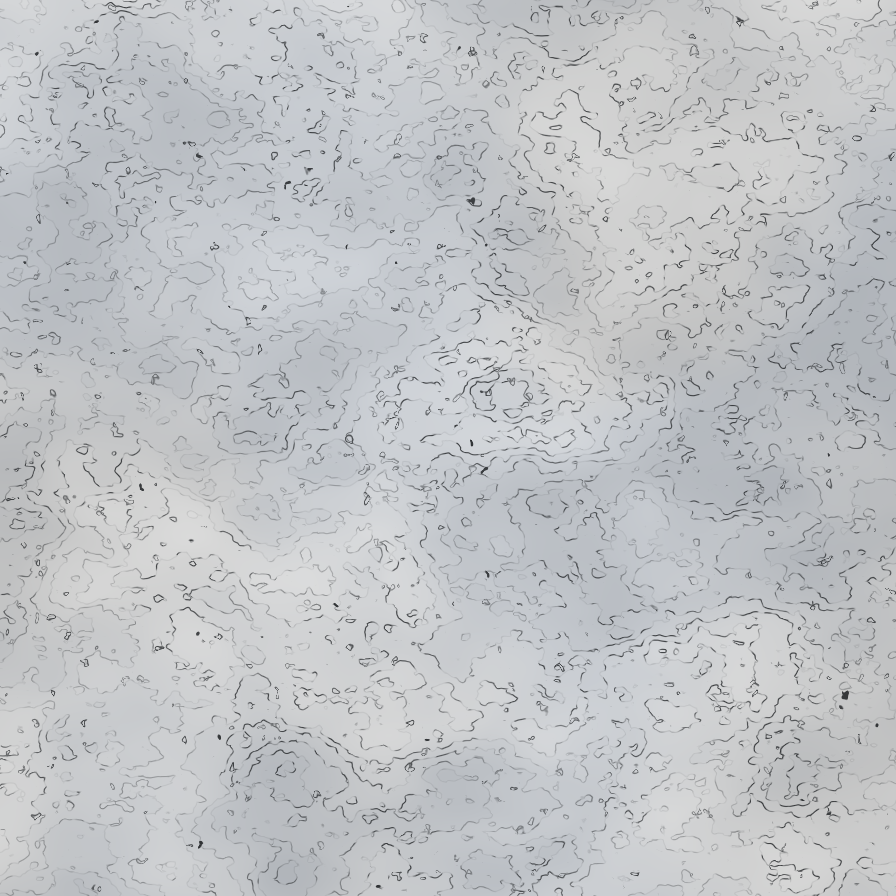
This texture is drawn by a WebGL 2 fragment shader. Its source:

```glsl
#version 300 es
precision highp float;

uniform vec2 u_resolution;
out vec4 fragColor;

// Relief and contours
const vec2 STRETCH = vec2(0.85, 1.15);
const float BASE_FREQUENCY = 5.5;
const float GAIN = 0.63;
const int FINE_OCTAVES = 6;
const int BROAD_OCTAVES = 3;
const float CONTOUR_STEP = 0.19;
const float MIN_SLOPE = 3.0;
const float SLOPE_EPSILON = 0.0007;
const float LINE_HALF_WIDTH = 0.0006;
const float LINE_SOFTNESS = 0.8;
const float BREAK_FREQUENCY = 150.0;

// Small ringed pits
const float PIT_GRID = 60.0;
const float PIT_SHARE = 0.10;
const float PIT_RAGGEDNESS = 0.009;
const float PIT_RAGGED_FREQUENCY = 160.0;

// Colours
const vec3 PLASTER = vec3(0.789, 0.793, 0.805);
const vec3 COOL_SHIFT = vec3(-0.014, -0.001, 0.009);
const vec3 WARM_SHIFT = vec3(0.009, 0.006, -0.007);
const vec3 INK = vec3(0.12, 0.13, 0.14);
const float TONE_CONTRAST = 0.115;

vec3 hash3(vec2 cell) {
    vec3 q = fract(cell.xyx * vec3(0.1031, 0.1030, 0.0973));
    q += dot(q, q.yxz + 33.33);
    return fract((q.xxy + q.yzz) * q.zyx);
}

// Cellular noise: random cell values blended around jittered centres, -0.5 to 0.5
float cellNoise(vec2 p) {
    vec2 cell = floor(p);
    vec2 local = p - cell;
    float sum = 0.0;
    float total = 0.0001;
    for (int y = -1; y <= 1; y++) {
        for (int x = -1; x <= 1; x++) {
            vec2 offset = vec2(x, y);
            vec3 rnd = hash3(cell + offset + 71.0);
            vec2 toCentre = offset + 0.15 + 0.7 * rnd.xy - local;
            float weight = max(0.0, 1.0 - dot(toCentre, toCentre) / 1.32);
            weight *= weight * weight;
            sum += weight * (rnd.z - 0.5);
            total += weight;
        }
    }
    return sum / total;
}

float relief(vec2 p, int octaves) {
    mat2 turn = mat2(0.8, 0.6, -0.6, 0.8);
    vec2 q = p * STRETCH * BASE_FREQUENCY;
    float amplitude = 1.0;
    float height = 0.0;
    for (int i = 0; i < octaves; i++) {
        height += amplitude * cellNoise(q);
        q = turn * q * 2.0 + 17.3;
        amplitude *= GAIN;
    }
    return height;
}

float stroke(float dist, float pixel) {
    float soft = LINE_SOFTNESS * pixel;
    return 1.0 - smoothstep(LINE_HALF_WIDTH - soft, LINE_HALF_WIDTH + soft, dist);
}

// Sparse ragged pits: most are outlines, a few are filled
float pits(vec2 p, float pixel) {
    vec2 grain = p * PIT_RAGGED_FREQUENCY;
    vec2 ragged = vec2(cellNoise(grain), cellNoise(grain + 40.0));
    vec2 q = (p + PIT_RAGGEDNESS * ragged) * PIT_GRID;
    vec2 cell = floor(q);
    vec3 place = hash3(cell + 311.0);
    vec3 kind = hash3(cell + 523.0);
    vec2 fromCentre = q - cell - mix(vec2(0.32), vec2(0.68), place.xy);
    fromCentre *= mix(vec2(0.8, 1.25), vec2(1.25, 0.8), kind.x);
    float radius = mix(0.07, 0.2, kind.y);
    float dist = (length(fromCentre) - radius) / PIT_GRID;
    float filled = step(0.8, kind.z) * step(radius, 0.13);
    float mark = stroke(mix(abs(dist), dist, filled), pixel);
    float cluster = 1.0 + 2.4 * cellNoise(p * 7.0 + 90.0);
    return mark * step(place.z, PIT_SHARE * cluster) * mix(0.4, 0.9, kind.z);
}

void main() {
    float pixel = 1.0 / min(u_resolution.x, u_resolution.y);
    vec2 p = gl_FragCoord.xy * pixel;

    // Height and slope
    float height = relief(p, FINE_OCTAVES);
    float right = relief(p + vec2(SLOPE_EPSILON, 0.0), FINE_OCTAVES);
    float above = relief(p + vec2(0.0, SLOPE_EPSILON), FINE_OCTAVES);
    float slope = length(vec2(right, above) - height) / SLOPE_EPSILON;
    slope = max(slope, MIN_SLOPE);

    // Broken contour lines, heavier in some regions and on steep edges
    float level = height / CONTOUR_STEP;
    float dist = abs(fract(level) - 0.5) * CONTOUR_STEP / slope;
    float breaks = smoothstep(-0.22, 0.25, cellNoise(p * BREAK_FREQUENCY + 9.0));
    float region = smoothstep(-0.25, 0.35, cellNoise(p * 12.0 + 25.0));
    float steep = smoothstep(3.0, 12.0, slope);
    float weight = mix(0.08, 0.9, breaks * mix(0.3, 1.0, region) * mix(0.4, 1.0, steep));
    float ink = stroke(dist, pixel) * weight;
    ink = max(ink, pits(p, pixel));

    // Soft terraces over a broad wash
    float blur = clamp(pixel * slope / CONTOUR_STEP, 0.01, 0.5);
    float terrace = floor(level) + smoothstep(0.5 - blur, 0.5 + blur, fract(level));
    float tone = mix(relief(p, BROAD_OCTAVES), terrace * CONTOUR_STEP, 0.4);
    float hue = cellNoise(p * 3.5 + 60.0) + 0.5 * tone;
    vec3 shift = mix(COOL_SHIFT, WARM_SHIFT, smoothstep(-0.4, 0.4, hue));
    vec3 colour = PLASTER + shift + TONE_CONTRAST * tone;

    fragColor = vec4(mix(colour, INK, ink), 1.0);
}
```
